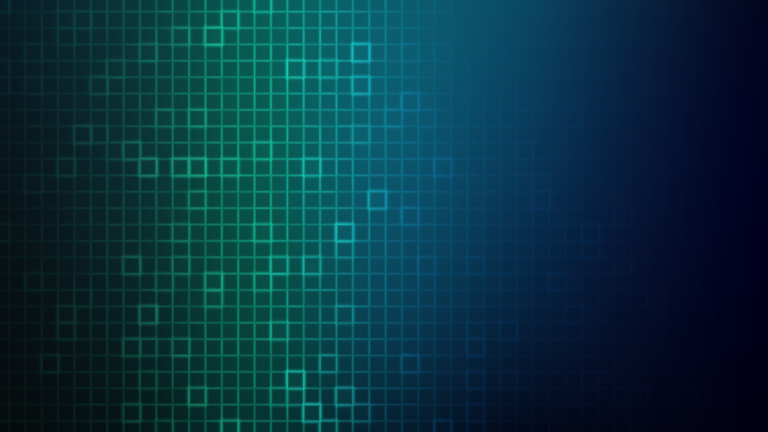
Write a Shadertoy shader that draws this background.

```glsl
// Glowing teal grid with scattered outlined squares over a green to navy gradient.

const float CELL = 0.0379;                   // grid pitch, in canvas heights
const vec2 GRID_ORIGIN = vec2(0.0208, 0.0255);
const float LINE_WIDTH = 0.075;              // in cells
const float SQUARE_HALF = 0.56;              // in cells
const float SQUARE_WIDTH = 0.11;             // in cells
const float SQUARE_DENSITY = 0.11;
const float LINE_GLOW = 0.30;
const float SQUARE_GLOW = 0.27;
const float GLOW_CENTER = 0.34;              // in canvas widths
const vec3 GREEN_LINE = vec3(0.10, 0.72, 0.50);
const vec3 TEAL_LINE = vec3(0.10, 0.80, 0.70);
const vec3 BLUE_LINE = vec3(0.03, 0.36, 0.70);

// Background colours at seven even steps from left to right
const int STOPS = 7;
const vec3 TOP[STOPS] = vec3[STOPS](
    vec3(.03, .11, .15), vec3(.04, .21, .23), vec3(.03, .36, .34), vec3(.04, .37, .42),
    vec3(.04, .29, .40), vec3(.03, .14, .25), vec3(.01, .02, .12));
const vec3 MIDDLE[STOPS] = vec3[STOPS](
    vec3(.03, .07, .09), vec3(.04, .16, .17), vec3(.03, .32, .28), vec3(.04, .32, .40),
    vec3(.03, .20, .32), vec3(.02, .08, .20), vec3(.00, .00, .12));
const vec3 BOTTOM[STOPS] = vec3[STOPS](
    vec3(.02, .04, .05), vec3(.02, .08, .09), vec3(.02, .19, .18), vec3(.02, .12, .18),
    vec3(.01, .04, .11), vec3(.01, .02, .09), vec3(.00, .00, .07));

float hash(vec2 p) {
    vec3 q = fract(vec3(p.xyx) * 0.1031);
    q += dot(q, q.yzx + 33.33);
    return fract((q.x + q.y) * q.z);
}

float bell(float x, float width) {
    return exp(-x * x / (width * width));
}

// Parabola through the three rows at one stop
vec3 column(int i, float v) {
    i = clamp(i, 0, STOPS - 1);
    return BOTTOM[i] * (1.0 - v) * (1.0 - 2.0 * v)
         + MIDDLE[i] * 4.0 * v * (1.0 - v)
         + TOP[i] * v * (2.0 * v - 1.0);
}

// Catmull-Rom blend across the columns
vec3 background(vec2 uv) {
    float x = clamp(uv.x, 0.0, 0.9999) * float(STOPS - 1);
    int i = int(x);
    float t = fract(x);
    vec3 a = column(i - 1, uv.y), b = column(i, uv.y);
    vec3 c = column(i + 1, uv.y), d = column(i + 2, uv.y);
    return b + 0.5 * t * (c - a + t * (2.0 * a - 5.0 * b + 4.0 * c - d
         + t * (3.0 * (b - c) + d - a)));
}

// Grid lines whose strength varies from segment to segment
float gridLines(vec2 g) {
    vec2 nearest = floor(g + 0.5);
    vec2 d = g - nearest;
    vec2 segment = floor(g);
    float vertical = 0.75 + 0.5 * hash(vec2(nearest.x, segment.y) + 17.0);
    float horizontal = 0.55 + 0.5 * hash(vec2(segment.x, nearest.y) + 71.0);
    return max(vertical * bell(d.x, LINE_WIDTH), horizontal * bell(d.y, LINE_WIDTH));
}

// Outlines of randomly chosen cells, which overlap their neighbours
float squares(vec2 g) {
    float glow = 0.0;
    for (int j = -1; j <= 1; j++)
    for (int i = -1; i <= 1; i++) {
        vec2 id = floor(g) + vec2(i, j);
        float chosen = step(hash(id + 5.0), SQUARE_DENSITY);
        float level = hash(id + 43.0);
        vec2 q = abs(g - id - 0.5) - SQUARE_HALF + 0.12;
        float edge = length(max(q, 0.0)) + min(max(q.x, q.y), 0.0) - 0.12;
        float outline = bell(edge, SQUARE_WIDTH) + 0.15 * smoothstep(0.05, -0.05, edge);
        glow = max(glow, chosen * (0.45 + 0.75 * level * level) * outline);
    }
    return glow;
}

// Strength of the grid over the canvas
float gridFade(vec2 uv) {
    float side = uv.x - GLOW_CENTER;
    float band = bell(side, side < 0.0 ? 0.19 : 0.20);
    float faint = 0.12 * smoothstep(1.0, 0.75, uv.x);
    float corner = smoothstep(0.45, 0.62, uv.x) * smoothstep(0.55, 0.9, uv.y);
    return (band + faint) * (1.0 - 0.85 * corner) * mix(0.9, 1.0, uv.y);
}

void mainImage(out vec4 fragColor, in vec2 fragCoord) {
    vec2 uv = fragCoord / iResolution.xy;
    vec2 grid = (fragCoord / iResolution.y - GRID_ORIGIN) / CELL;

    vec3 lineColor = mix(GREEN_LINE, TEAL_LINE, smoothstep(0.25, 0.45, uv.x));
    lineColor = mix(lineColor, BLUE_LINE, smoothstep(0.42, 0.62, uv.x));

    float glow = LINE_GLOW * gridLines(grid) + SQUARE_GLOW * squares(grid);
    vec3 color = background(uv) + lineColor * glow * gridFade(uv);
    fragColor = vec4(clamp(color, 0.0, 1.0), 1.0);
}
```
